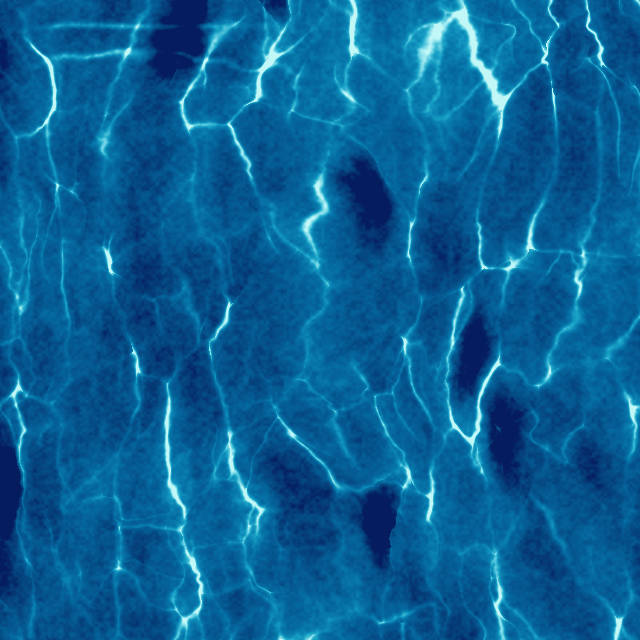
Reproduce this texture procedurally as a three.js fragment shader.

```glsl
// Sunlit water caustics: bright, mostly upright filaments over deep blue.
// Warped, stretched Voronoi borders form the light web; hashed cells hold
// dark pools, and layered value noise adds ragged ripples and fine grain.
varying vec2 vUv;

const vec3 ABYSS = vec3(0.02, 0.11, 0.37);
const vec3 DEEP = vec3(0.02, 0.24, 0.47);
const vec3 BLUE = vec3(0.02, 0.34, 0.56);
const vec3 MID = vec3(0.02, 0.42, 0.63);
const vec3 TEAL = vec3(0.04, 0.51, 0.70);
const vec3 CYAN = vec3(0.10, 0.64, 0.78);
const vec3 PALE = vec3(0.41, 0.82, 0.89);
const vec3 FOAM = vec3(0.76, 0.97, 0.97);

float hash(vec2 p) {
  return fract(sin(dot(p, vec2(127.1, 311.7))) * 43758.5453);
}

vec2 hash2(vec2 p) {
  return vec2(hash(p), hash(p + 37.3));
}

float noise(vec2 p) {
  vec2 i = floor(p), f = fract(p);
  f = f * f * (3.0 - 2.0 * f);
  return mix(mix(hash(i), hash(i + vec2(1.0, 0.0)), f.x),
             mix(hash(i + vec2(0.0, 1.0)), hash(i + 1.0), f.x), f.y);
}

float fbm(vec2 p) {
  float sum = 0.0, gain = 0.5;
  for (int i = 0; i < 4; i++) {
    sum += gain * noise(p);
    p = p * 2.03 + 17.0;
    gain *= 0.5;
  }
  return sum;
}

// Thin crests where the noise crosses its middle value.
float ridge(vec2 p, float sharpness) {
  return pow(1.0 - abs(2.0 * noise(p) - 1.0), sharpness);
}

vec2 warp(vec2 p, float freq, float amount) {
  vec2 q = p * freq;
  return p + amount * (vec2(noise(q), noise(q + 51.7)) - 0.5);
}

// Web of cell borders: x = filament, y = surrounding glow, z = dark pool.
vec3 causticWeb(vec2 p, vec2 scale, float width, float seed) {
  vec2 q = p * scale, cell = floor(q), f = fract(q);
  vec2 nearest = vec2(0.0), toNearest = vec2(8.0);
  for (int y = -1; y <= 1; y++) {
    for (int x = -1; x <= 1; x++) {
      vec2 o = vec2(float(x), float(y));
      vec2 r = o + 0.08 + 0.84 * hash2(cell + o + seed) - f;
      if (dot(r, r) < dot(toNearest, toNearest)) {
        toNearest = r;
        nearest = o;
      }
    }
  }
  float line = 0.0, glow = 0.0;
  for (int y = -2; y <= 2; y++) {
    for (int x = -2; x <= 2; x++) {
      vec2 o = nearest + vec2(float(x), float(y));
      vec2 r = o + 0.08 + 0.84 * hash2(cell + o + seed) - f;
      vec2 across = (r - toNearest) * scale;
      if (x != 0 || y != 0) {
        // Border distance in canvas units, so all filaments stay thin.
        float d = 0.5 * (dot(r, r) - dot(toNearest, toNearest)) / length(across);
        float upright = abs(across.x) / length(across);
        float lit = hash(2.0 * cell + nearest + o + seed + 5.0);
        float strength = mix(0.15, 1.0, lit) * mix(0.3, 1.0, upright);
        line += strength * exp(-d * d / (width * width));
        glow += strength * exp(-d / (width * 3.5));
      }
    }
  }
  float pool = step(0.87, hash(cell + nearest + seed + 91.0));
  pool *= 1.0 - smoothstep(0.1, 0.55, length(toNearest));
  return vec3(line, glow, pool);
}

// Wavy level streak that fades out at both ends.
float streak(vec2 p, float height, float right, float width) {
  float d = p.y - height - 0.024 * (noise(vec2(p.x * 9.0, height * 40.0)) - 0.5);
  float span = smoothstep(0.03, 0.12, p.x) * (1.0 - smoothstep(right - 0.12, right, p.x));
  return span * exp(-d * d / (width * width));
}

// Each whole tone step is one palette colour.
vec3 waterColor(float tone) {
  vec3 c = mix(ABYSS, DEEP, clamp(tone, 0.0, 1.0));
  c = mix(c, BLUE, clamp(tone - 1.0, 0.0, 1.0));
  c = mix(c, MID, clamp(tone - 2.0, 0.0, 1.0));
  c = mix(c, TEAL, clamp(tone - 3.0, 0.0, 1.0));
  c = mix(c, CYAN, clamp(tone - 4.0, 0.0, 1.0));
  c = mix(c, PALE, clamp(tone - 5.0, 0.0, 1.0));
  return mix(c, FOAM, clamp(tone - 6.0, 0.0, 1.0));
}

void main() {
  vec2 p = warp(warp(vUv, 5.0, 0.11), 24.0, 0.022);
  vec2 ragged = warp(p, 70.0, 0.007);
  vec3 web = causticWeb(ragged, vec2(10.0, 5.0), 0.0047, 3.0);
  vec3 fine = causticWeb(warp(ragged, 13.0, 0.06), vec2(15.0, 8.0), 0.0036, 29.0);

  // Body of the water: broad swells, upright ripples and grain.
  float tone = 1.5 + 3.2 * (fbm(p * vec2(15.0, 7.0)) - 0.47);
  tone += 1.6 * (noise(vUv * vec2(6.0, 4.5) + 12.0) - 0.5);
  tone += 0.9 * ridge(ragged * vec2(27.0, 12.0), 4.0) * noise(p * 9.0 + 7.0);
  tone += 0.7 * ridge(ragged * vec2(46.0, 30.0) + 40.0, 3.0) * noise(p * 13.0 + 3.0);
  tone += 0.85 * (noise(vUv * 125.0) - 0.5) + 0.75 * (noise(vUv * 220.0) - 0.5);

  // Filaments swell and fade along their length.
  float swell = smoothstep(0.2, 0.75, noise(p * 12.0 + 23.0));
  float patchy = smoothstep(0.4, 0.75, noise(p * 10.0 + 61.0));
  tone += web.x * mix(0.9, 4.6, swell) + web.y * mix(0.6, 1.7, swell);
  tone += patchy * (2.0 * fine.x + 0.8 * fine.y);
  float broken = mix(1.0, 4.2, noise(vUv * 16.0 + 5.0));
  tone += broken * (streak(p, 0.918, 0.52, 0.006) + streak(vUv, 0.95, 0.46, 0.005));
  tone -= 3.4 * web.z + 0.9 * (1.0 - smoothstep(0.0, 0.035, vUv.x));

  gl_FragColor = vec4(waterColor(tone), 1.0);
}
```
